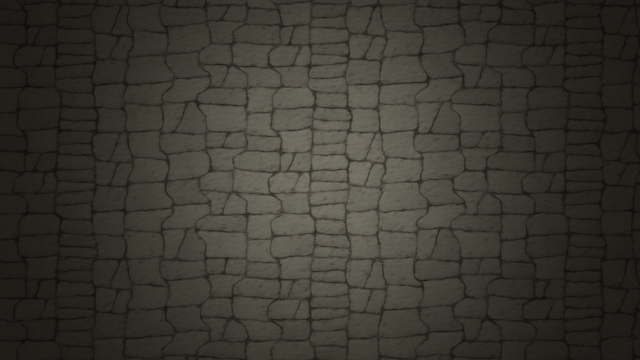
A WebGL 1 fragment shader for this texture:

```glsl
precision highp float;
// Dry stone wall of irregular blocks and thin slabs under a soft round light.

uniform vec2 u_resolution;

// Lengths are fractions of the canvas height.
const vec2 TILE = vec2(0.706, 0.352);        // repeat of the stone layout
const float COLUMNS = 7.0;                   // stone columns per repeat
const float COLUMN_WIDTH = TILE.x / COLUMNS;
const float SLAB_ROWS = 10.0;                // thin slabs in the first column
const float BENDS = 6.0;                     // bends of a column edge per repeat
const float EDGE_WANDER = 0.42;              // sideways swing of column edges
const float ROW_WANDER = 0.4;                // spread of stone heights
const float ROW_TILT = 0.2;
const float SPLIT_CHANCE = 0.22;             // blocks cut into two small stones
const float CORNER = 0.013;                  // rounding of stone corners
const vec2 LAYOUT_ORIGIN = vec2(-0.021, 0.102);
const float JOINT_WIDTH = 0.0018;
const float JOINT_DEPTH = 0.45;
const float BEVEL_WIDTH = 0.006;
const vec2 LIGHT_DIR = vec2(-0.45, 0.89);
const vec2 GLOW_CENTER = vec2(0.0, 0.015);
const float GLOW_RADIUS = 0.53;
const float AMBIENT = 0.106;
const float GLOW = 0.34;
const vec3 STONE_TINT = vec3(1.0, 0.97, 0.87);
const vec3 SHADE_TINT = vec3(1.0, 0.935, 0.79);
const vec3 EARTH_TINT = vec3(1.03, 0.955, 0.79);

vec2 hash2(vec2 p) {
  vec3 q = fract(p.xyx * vec3(0.1031, 0.1030, 0.0973));
  q += dot(q, q.yzx + 33.33);
  return fract((q.xx + q.yz) * q.zy);
}

float gradientNoise(vec2 p) {
  vec2 i = floor(p);
  vec2 f = p - i;
  vec2 u = f * f * f * (f * (f * 6.0 - 15.0) + 10.0);
  float a = dot(hash2(i) * 2.0 - 1.0, f);
  float b = dot(hash2(i + vec2(1, 0)) * 2.0 - 1.0, f - vec2(1, 0));
  float c = dot(hash2(i + vec2(0, 1)) * 2.0 - 1.0, f - vec2(0, 1));
  float d = dot(hash2(i + vec2(1, 1)) * 2.0 - 1.0, f - vec2(1, 1));
  return mix(mix(a, b, u.x), mix(c, d, u.x), u.y);
}

float fbm(vec2 p) {
  float sum = 0.0;
  float amp = 0.6;
  for (int i = 0; i < 4; i++) {
    sum += amp * gradientNoise(p);
    p = mat2(1.6, 1.2, -1.2, 1.6) * p + 7.3;
    amp *= 0.55;
  }
  return sum;
}

float wrap(float i, float n) { return floor(mod(i + 0.5, n)); }

float smoothMin(float a, float b, float k) {
  float h = max(k - abs(a - b), 0.0) / k;
  return min(a, b) - 0.25 * k * h * h;
}

// Left edge of a column at height y, swinging between random bends.
float columnEdge(float column, float y) {
  float kind = wrap(column, COLUMNS);
  float t = y * BENDS / TILE.y;
  float i = floor(t);
  float a = hash2(vec2(kind + 7.0, wrap(i, BENDS) + 2.0)).x;
  float b = hash2(vec2(kind + 7.0, wrap(i + 1.0, BENDS) + 2.0)).x;
  float swing = mix(a, b, smoothstep(0.2, 0.8, t - i)) - 0.5;
  float wander = kind < 1.5 ? 0.4 * EDGE_WANDER : EDGE_WANDER;
  return (column + swing * wander) * COLUMN_WIDTH;
}

// Height of the joint under a row; x runs from the middle of the column.
float rowJoint(float row, float rows, float kind, float x) {
  vec2 h = hash2(vec2(kind + 21.0, wrap(row, rows) + 5.0)) - 0.5;
  return (row + h.x * ROW_WANDER) * TILE.y / rows + h.y * ROW_TILT * x;
}

// Distance to the nearest joint, with its outward normal and the stone id.
float jointDistance(vec2 p, out vec2 normal, out vec2 stoneId) {
  float base = floor(p.x / COLUMN_WIDTH);
  float column = base + step(columnEdge(base + 1.0, p.y), p.x) - step(p.x, columnEdge(base, p.y));
  float kind = wrap(column, COLUMNS);
  float left = p.x - columnEdge(column, p.y);
  float right = columnEdge(column + 1.0, p.y) - p.x;

  float rows = kind < 0.5 ? SLAB_ROWS : (kind < 3.5 ? 5.0 : 6.0);
  float shift = kind < 0.5 ? 0.0 : (kind < 1.5 ? 0.018 : 0.03 + 0.015 * hash2(vec2(kind, 3.0)).x);
  float x = p.x - (column + 0.5) * COLUMN_WIDTH;
  float y = p.y - shift;
  base = floor(y * rows / TILE.y);
  float row = base + step(rowJoint(base + 1.0, rows, kind, x), y)
            - step(y, rowJoint(base, rows, kind, x));
  float below = y - rowJoint(row, rows, kind, x);
  float above = rowJoint(row + 1.0, rows, kind, x) - y;
  stoneId = vec2(kind, wrap(row, rows));

  vec2 cut = hash2(stoneId + 63.0);
  if (kind > 0.5 && cut.x < SPLIT_CHANCE) {
    float side = x - (cut.y - 0.5) * 0.25 * COLUMN_WIDTH - 0.2 * (below - above);
    if (side > 0.0) { left = min(left, side); stoneId.x += 30.0; }
    else right = min(right, -side);
  }
  float across = min(left, right);
  float along = min(below, above);
  normal = across < along ? vec2(left < right ? -1.0 : 1.0, 0.0)
                          : vec2(0.0, below < above ? -1.0 : 1.0);
  return smoothMin(across, along, CORNER);
}

void main() {
  float pixel = 1.0 / u_resolution.y;
  vec2 p = (gl_FragCoord.xy - 0.5 * u_resolution) * pixel;

  // Stone layout with uneven edges
  vec2 warp = vec2(fbm(p * 20.0), fbm(p * 20.0 + 31.0));
  vec2 normal;
  vec2 stoneId;
  float edge = jointDistance(p - LAYOUT_ORIGIN + warp * vec2(0.013, 0.008), normal, stoneId);

  // Joints that fade in places, lit bevels and crumbled rims
  float rough = fbm(p * 42.0 + 11.0);
  float width = JOINT_WIDTH * (1.0 + 0.9 * rough);
  float joint = 1.0 - smoothstep(width - pixel, width + 1.2 * pixel, edge);
  joint *= mix(0.45, 1.0, smoothstep(-0.2, 0.2, fbm(p * 17.0 + 53.0)));
  float bevel = exp(-max(edge, 0.0) / BEVEL_WIDTH);
  float crumble = smoothstep(0.02, 0.25, rough + 0.26 * exp(-max(edge, 0.0) / 0.012) - 0.12);

  // Surface relief and stone tone
  vec2 grainPos = p * vec2(50.0, 80.0);
  float relief = fbm(grainPos) - fbm(grainPos + LIGHT_DIR * 0.35);
  float tone = 1.0 + 0.08 * (hash2(stoneId + 41.0).x - 0.5) + 0.10 * fbm(p * 13.0);
  tone += 0.24 * relief * (0.6 + crumble);
  tone += bevel * (0.10 * dot(normal, LIGHT_DIR) - 0.06);
  tone -= 0.06 * crumble;
  tone *= 1.0 - JOINT_DEPTH * joint;

  // Round light over the wall
  vec2 fromGlow = (p - GLOW_CENTER) / GLOW_RADIUS;
  float glow = exp(-dot(fromGlow, fromGlow));
  vec3 tint = mix(SHADE_TINT, STONE_TINT, smoothstep(0.0, 0.7, glow));
  tint = mix(tint, EARTH_TINT, 0.5 * crumble);
  gl_FragColor = vec4(tint * tone * (AMBIENT + GLOW * glow), 1.0);
}
```
